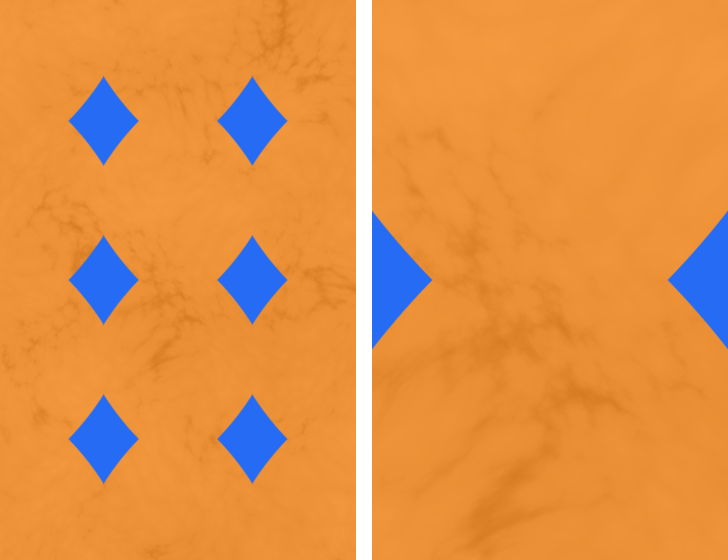
Left, the full canvas; right, a detail of the centre.
Reproduce this pattern procedurally as a Shadertoy shader.

```glsl
vec2 hash2(vec2 p) {
    vec3 q = fract(p.xyx * vec3(0.1031, 0.1030, 0.0973));
    q += dot(q, q.yzx + 33.33);
    return fract((q.xx + q.yz) * q.zy);
}

// Distance to the nearest scattered point
float cellNoise(vec2 p) {
    vec2 cell = floor(p), f = p - cell;
    float nearest = 2.0;
    for (int y = -1; y <= 1; y++)
    for (int x = -1; x <= 1; x++) {
        vec2 o = vec2(x, y);
        vec2 d = o + hash2(cell + o + 50.0) - f;
        nearest = min(nearest, dot(d, d));
    }
    return sqrt(nearest);
}

// Rotated octaves of cellular noise, averaging a little under 0.5
float mottle(vec2 p) {
    float sum = 0.0, weight = 0.5;
    for (int i = 0; i < 5; i++) {
        sum += weight * cellNoise(p);
        p = mat2(1.6, 1.2, -1.2, 1.6) * p + 7.3;
        weight *= 0.5;
    }
    return sum;
}

// Diamond with sides bowed inward along circular arcs
float diamondDistance(vec2 p, vec2 halfSize, float radius) {
    float side = length(halfSize);
    vec2 outward = halfSize.yx / side;
    vec2 center = 0.5 * halfSize + outward * sqrt(radius * radius - 0.25 * side * side);
    return radius - length(abs(p) - center);
}

vec3 agedPaper(vec2 p) {
    vec2 warped = p + 0.02 * sin(p.yx * 19.0 + 2.0 * sin(p * 11.0));
    float broad = mottle(warped * 5.0 + 3.0);
    float fine = mottle(warped * 34.0);
    float tint = sin(p.x * 6.0 + 2.0 * sin(p.y * 5.0 + 1.0)) * sin(p.y * 9.0 - p.x * 3.0);
    vec3 paper = vec3(0.925, 0.567, 0.213);
    paper += 0.012 * tint + 0.05 * (0.46 - broad) + 0.035 * (0.46 - fine);
    float stain = smoothstep(0.47, 0.72, mix(broad, fine, 0.48));
    return mix(paper, vec3(0.81, 0.46, 0.11), 0.75 * stain);
}

void mainImage(out vec4 fragColor, in vec2 fragCoord) {
    float pixel = 1.0 / iResolution.y;
    vec2 p = (fragCoord - 0.5 * iResolution.xy) * pixel;

    // Two columns by three rows
    float row = clamp(round(p.y / 0.284), -1.0, 1.0);
    vec2 local = vec2(abs(p.x) - 0.1328, p.y - 0.284 * row);
    float d = diamondDistance(local, vec2(0.0628, 0.0797), 0.48);

    float ink = smoothstep(pixel, -pixel, d);
    vec3 color = mix(agedPaper(p), vec3(0.145, 0.42, 0.955), ink);
    fragColor = vec4(color, 1.0);
}
```
